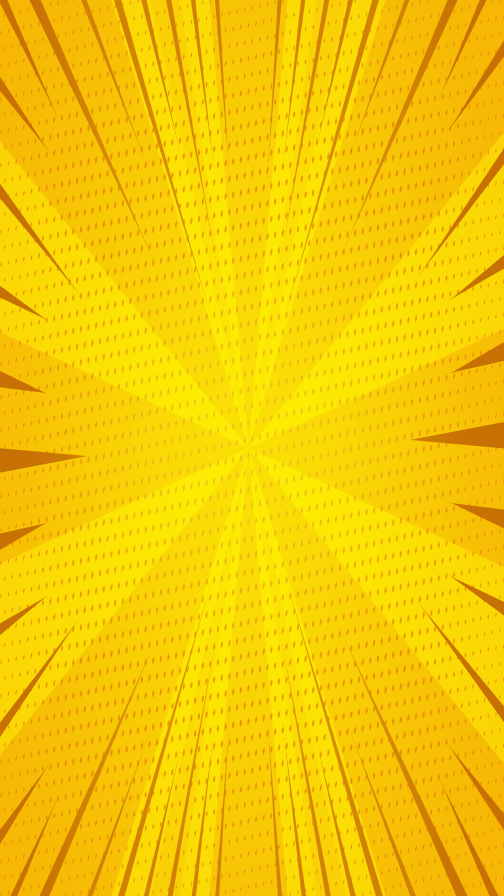
Write a WebGL 2 fragment shader that draws this background.

```glsl
#version 300 es
precision highp float;
// Draws a yellow comic burst: soft rays, slanted halftone dots and dark speed spikes.

uniform vec2 u_resolution;
out vec4 outColor;

const vec2 BURST_CENTER = vec2(0.493, 0.5);
const vec3 LIGHT_INNER = vec3(0.99, 0.93, 0.01);
const vec3 LIGHT_OUTER = vec3(0.98, 0.825, 0.02);
const vec3 DEEP_INNER = vec3(0.982, 0.875, 0.02);
const vec3 DEEP_OUTER = vec3(0.963, 0.715, 0.02);
const vec3 DOT_INNER = vec3(0.92, 0.70, 0.15);
const vec3 DOT_OUTER = vec3(0.89, 0.44, 0.03);
const vec3 SPIKE_THIN = vec3(0.86, 0.58, 0.02);
const vec3 SPIKE_THICK = vec3(0.78, 0.44, 0.01);

// Spikes of one quadrant: tip bearing and axis bearing in degrees
// from vertical, tip radius, half-width slope.
const int SPIKE_COUNT = 12;
const vec4 SPIKES[SPIKE_COUNT] = vec4[](
    vec4(72.2, 71.0, 0.238, 0.160), vec4(55.6, 57.0, 0.274, 0.090),
    vec4(46.0, 36.5, 0.268, 0.034), vec4(33.1, 35.0, 0.412, 0.050),
    vec4(29.2, 24.5, 0.443, 0.032), vec4(26.1, 24.0, 0.254, 0.018),
    vec4(19.5, 20.5, 0.360, 0.016), vec4(15.8, 16.2, 0.182, 0.011),
    vec4(12.9, 13.2, 0.360, 0.018), vec4(9.8, 10.2, 0.250, 0.011),
    vec4(7.0, 7.0, 0.340, 0.015), vec4(4.0, 4.0, 0.330, 0.013));

// Unit vector at a bearing from vertical.
vec2 bearing(float degreesFromUp) {
    float angle = radians(degreesFromUp);
    return vec2(sin(angle), cos(angle));
}

// Soft interval between two values.
float band(float value, float low, float high, float blur) {
    return smoothstep(low - blur, low + blur, value)
         - smoothstep(high - blur, high + blur, value);
}

// Light sectors, mirrored across both axes.
float rayMask(vec2 p, float pixel) {
    float angle = degrees(atan(abs(p.x), abs(p.y) + 1e-5));
    float blur = degrees(pixel / max(length(p), 0.01)) * 0.7;
    float rays = band(angle, 39.0, 65.0, blur);
    rays += band(angle, 5.0, 8.7, blur);
    rays += band(angle, 8.7, 12.3, blur) * 0.55;
    return rays + band(angle, 12.3, 17.0, blur);
}

// Rows of thin, slightly leaning ellipses.
float dotMask(vec2 p, vec2 pitch, float slant, float scale, float pixel) {
    float v = (p.y - slant * p.x) / pitch.y;
    float row = floor(v);
    float localY = (fract(v) - 0.5) * pitch.y;
    float u = p.x / pitch.x + 0.5 * mod(row, 2.0);
    float localX = (fract(u) - 0.5) * pitch.x;
    localY += slant * localX;
    localX -= 0.12 * localY;
    vec2 radii = vec2(0.0012, 0.0034) * scale;
    float dist = (length(vec2(localX, localY) / radii) - 1.0) * radii.x;
    return 1.0 - smoothstep(-0.6 * pixel, 0.6 * pixel, dist);
}

// A triangle that widens from its tip along an axis.
float spikeMask(vec2 q, vec2 tip, vec2 axis, float slope, float pixel) {
    vec2 local = q - tip;
    float across = abs(local.x * axis.y - local.y * axis.x);
    float dist = across - dot(local, axis) * slope;
    return 1.0 - smoothstep(-0.7 * pixel, 0.7 * pixel, dist);
}

// Union of all spikes, folded after a small shear.
float allSpikes(vec2 p, float shear, float pixel) {
    vec2 q = abs(vec2(p.x, p.y - shear * p.x));
    float mask = spikeMask(q, vec2(0.18, 0.0), vec2(1.0, 0.0), 0.14, pixel);
    for (int i = 0; i < SPIKE_COUNT; i++) {
        vec4 spike = SPIKES[i];
        vec2 tip = bearing(spike.x) * spike.z;
        mask = max(mask, spikeMask(q, tip, bearing(spike.y), spike.w, pixel));
    }
    return mask;
}

void main() {
    float pixel = 1.0 / u_resolution.y;
    vec2 p = (gl_FragCoord.xy - BURST_CENTER * u_resolution) * pixel;
    float radius = length(p);

    // Tall glow and rays
    float falloff = smoothstep(0.0, 0.58, length(p * vec2(1.5, 0.72)));
    vec3 deep = mix(DEEP_INNER, DEEP_OUTER, falloff);
    vec3 light = mix(LIGHT_INNER, LIGHT_OUTER, falloff);
    vec3 color = mix(deep, light, rayMask(p, pixel));

    // Halftone, shrinking toward the borders
    float sideFade = 1.0 - smoothstep(0.18, 0.30, abs(p.x));
    float endFade = 1.0 - smoothstep(0.32, 0.54, abs(p.y));
    float dotScale = mix(0.5, 1.0, sideFade * endFade);
    float dots = dotMask(p, vec2(0.0085, 0.0185), 0.23, dotScale, pixel);
    vec3 dotColor = mix(DOT_INNER, DOT_OUTER, smoothstep(0.03, 0.3, radius));
    color = mix(color, dotColor, dots * 0.65);

    // Speed spikes, darker toward the sides
    float depth = max(smoothstep(0.10, 0.26, abs(p.x)), 0.5 * smoothstep(0.2, 0.5, radius));
    vec3 spikeColor = mix(SPIKE_THIN, SPIKE_THICK, depth);
    color = mix(color, spikeColor, allSpikes(p, 0.05, pixel));

    outColor = vec4(color, 1.0);
}
```
